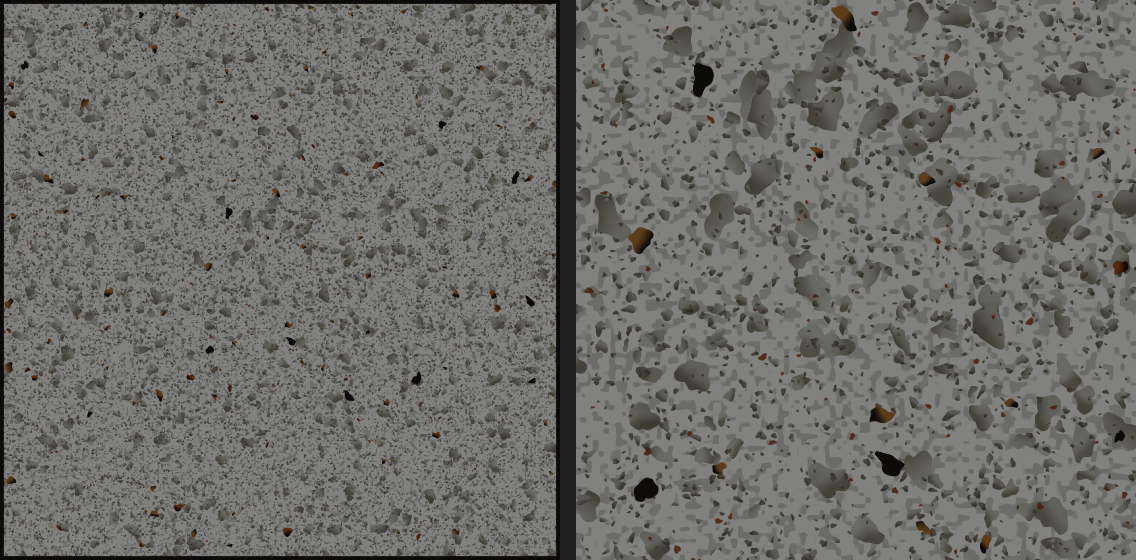
Left: the whole. Right: its middle third, enlarged.
This texture is drawn by a WebGL 2 fragment shader. Its source:

```glsl
#version 300 es
precision highp float;
// Speckled grey composite stone: a pale ground with fine mottling, covered by
// jittered-grid layers of specks, shaded grey pebbles and a few rusty chips,
// all enclosed by a thin, near-black frame.

#define GROUND vec3(0.505, 0.505, 0.50)
#define MOTTLE vec3(0.42, 0.42, 0.41)
#define PEBBLE_LIGHT vec3(0.42, 0.42, 0.40)
#define PEBBLE_DARK vec3(0.24, 0.23, 0.20)
#define SPECK_DARK vec3(0.16, 0.14, 0.11)
#define RUST vec3(0.36, 0.15, 0.05)
#define OCHRE vec3(0.36, 0.24, 0.10)
#define NEAR_BLACK vec3(0.05, 0.04, 0.04)
#define MOTTLE_SCALE 290.0
#define FRAME_WIDTH 0.007

uniform vec2 u_resolution;
out vec4 fragColor;

vec3 hash3(vec2 p) {
    vec3 q = fract(p.xyx * vec3(0.1031, 0.1030, 0.0973));
    q += dot(q, q.yxz + 33.33);
    return fract((q.xxy + q.yzz) * q.zyx);
}

float valueNoise(vec2 p) {
    vec2 cell = floor(p), f = fract(p);
    f = f * f * (3.0 - 2.0 * f);
    float low = mix(hash3(cell).x, hash3(cell + vec2(1, 0)).x, f.x);
    float high = mix(hash3(cell + vec2(0, 1)).x, hash3(cell + 1.0).x, f.x);
    return mix(low, high, f.y);
}

// Scattered irregular chips, one candidate per cell.
// Returns coverage, light across the chip (0..1), and a random tone.
vec3 scatter(vec2 p, float cells, float share, float minR, float maxR,
             float seed, float pixel) {
    vec2 g = p * cells, home = floor(g);
    float blur = 0.8 * pixel * cells;
    vec3 chip = vec3(0.0);
    for (int y = -1; y <= 1; y++) {
        for (int x = -1; x <= 1; x++) {
            vec2 cell = home + vec2(x, y);
            vec3 place = hash3(cell + seed);
            if (place.z > share) continue;
            vec3 form = hash3(cell + seed + 71.7);
            vec3 look = hash3(cell + seed + 153.1);
            vec2 offset = g - cell - 0.15 - 0.7 * place.xy;

            // Rotate, stretch and roughen the outline.
            float turn = 6.2832 * form.x;
            float c = cos(turn), s = sin(turn);
            vec2 q = mat2(c, -s, s, c) * offset;
            q *= vec2(1.0 - 0.25 * form.z, 1.0 + 0.35 * form.z);
            float angle = atan(q.y, q.x);
            float radius = mix(minR, maxR, form.y * form.y) * cells;
            float outline = radius * (1.0 + 0.17 * sin(2.0 * angle + 9.0 * look.x)
                + 0.14 * sin(3.0 * angle + 9.0 * look.y)
                + 0.07 * sin(5.0 * angle + 9.0 * look.z));
            float cover = 1.0 - smoothstep(-blur, blur, length(q) - outline);

            // One side of each chip sinks into shadow.
            vec2 toLight = vec2(cos(9.0 * look.y), 0.4 + sin(9.0 * look.y));
            float light = smoothstep(-0.9, 0.5, dot(offset, toLight) / radius);
            if (cover > chip.x) chip = vec3(cover, light, look.z);
        }
    }
    return chip;
}

vec3 greyChip(vec3 chip) {
    float light = chip.y * 0.65 + chip.z * 0.35;
    return mix(PEBBLE_DARK, PEBBLE_LIGHT, light);
}

vec3 rustyChip(vec3 chip) {
    vec3 tint = mix(RUST, OCHRE, smoothstep(0.3, 0.8, chip.z));
    tint = mix(NEAR_BLACK, tint, smoothstep(0.12, 0.25, chip.z));
    return mix(NEAR_BLACK, tint, chip.y);
}

void main() {
    float pixel = 1.0 / min(u_resolution.x, u_resolution.y);
    vec2 p = gl_FragCoord.xy * pixel;
    vec2 size = u_resolution * pixel;

    // Ground with fine mottling.
    float grain = valueNoise(p * MOTTLE_SCALE + 17.0);
    vec3 color = mix(GROUND, MOTTLE, smoothstep(0.57, 0.74, grain));

    // Pebbles, with slightly wavering edges and cloudy interiors.
    vec2 warp = vec2(valueNoise(p * 170.0), valueNoise(p * 170.0 + 40.0)) - 0.5;
    vec2 w = p + 0.003 * warp;
    float cloud = 0.94 + 0.12 * valueNoise(p * 120.0 + 90.0);
    vec3 pebble = scatter(w, 46.0, 0.42, 0.0035, 0.0115, 11.0, pixel);
    color = mix(color, greyChip(pebble) * cloud, pebble.x);
    vec3 gravel = scatter(w, 105.0, 0.30, 0.0014, 0.0038, 207.0, pixel);
    color = mix(color, greyChip(gravel) * 0.94, gravel.x);

    // Dark specks, some tinted brown.
    vec3 speck = scatter(p, 190.0, 0.26, 0.0007, 0.0022, 331.0, pixel);
    vec3 speckColor = mix(SPECK_DARK, PEBBLE_DARK, speck.y);
    speckColor = mix(speckColor, RUST * 0.8, step(0.93, speck.z));
    color = mix(color, speckColor, speck.x * 0.85);

    // Sparse rusty, ochre and black chips.
    vec3 rusty = scatter(w, 30.0, 0.13, 0.003, 0.0085, 463.0, pixel);
    color = mix(color, rustyChip(rusty), rusty.x);

    // Frame.
    vec2 inset = min(p, size - p);
    float edge = min(inset.x, inset.y) - FRAME_WIDTH;
    vec3 frame = NEAR_BLACK * (0.6 + 0.8 * valueNoise(p * 240.0));
    color = mix(frame, color, smoothstep(-0.7 * pixel, 0.7 * pixel, edge));

    fragColor = vec4(color, 1.0);
}
```
